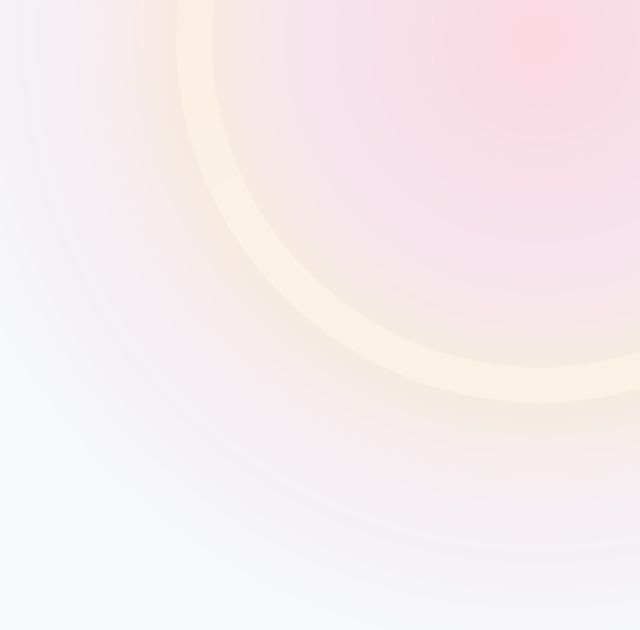
Write a Shadertoy shader that draws this background.

```glsl
// Soft pink radial glow behind a large cream ring, fading to a pale blue-white.

const vec2 CENTER = vec2(0.857, 0.938);   // in units of canvas height
const float RING_RADIUS = 0.549;
const float RING_HALF_WIDTH = 0.028;

const vec3 ROSE = vec3(0.980, 0.852, 0.892);
const vec3 MAUVE = vec3(0.967, 0.889, 0.922);
const vec3 BLUSH = vec3(0.969, 0.919, 0.940);
const vec3 PETAL = vec3(0.969, 0.935, 0.952);
const vec3 LILAC = vec3(0.958, 0.945, 0.965);
const vec3 MIST = vec3(0.967, 0.973, 0.987);

// Linear blend towards the next colour stop
vec3 addStop(vec3 color, vec3 next, float start, float end, float r) {
    return mix(color, next, clamp((r - start) / (end - start), 0.0, 1.0));
}

// Concentric background gradient
vec3 radialGlow(float r) {
    vec3 color = addStop(ROSE, MAUVE, 0.04, 0.33, r);
    color = addStop(color, BLUSH, 0.33, 0.55, r);
    color = addStop(color, PETAL, 0.55, 0.73, r);
    color = addStop(color, LILAC, 0.73, 0.82, r);
    return addStop(color, MIST, 0.82, 0.98, r);
}

// Bell-shaped falloff with a different spread on each side
float halo(float d, float innerSpread, float outerSpread) {
    float t = d / (d < 0.0 ? innerSpread : outerSpread);
    return exp(-t * t);
}

// Coverage of a ring with edges softened by the given amount
float ringMask(float d, float halfWidth, float softness) {
    return 1.0 - smoothstep(-softness, softness, abs(d) - halfWidth);
}

void mainImage(out vec4 fragColor, in vec2 fragCoord) {
    vec2 p = fragCoord / iResolution.y - CENTER;
    float r = length(p);
    float ringDistance = r - RING_RADIUS;

    // Warm tones shift from peach at the side to yellow at the bottom
    float below = clamp(-p.y / max(r, 0.001), 0.0, 1.0);
    vec3 haloColor = mix(vec3(0.973, 0.916, 0.874), vec3(0.961, 0.923, 0.868), below);
    vec3 ringColor = mix(vec3(0.984, 0.939, 0.890), vec3(0.984, 0.949, 0.898), below);

    // Background, halo, then the ring itself
    vec3 color = radialGlow(r);
    color = mix(color, haloColor, 0.95 * halo(ringDistance, 0.085, 0.098));
    float softness = 1.2 / iResolution.y;
    color = mix(color, ringColor, ringMask(ringDistance, RING_HALF_WIDTH, softness));

    fragColor = vec4(color, 1.0);
}
```
